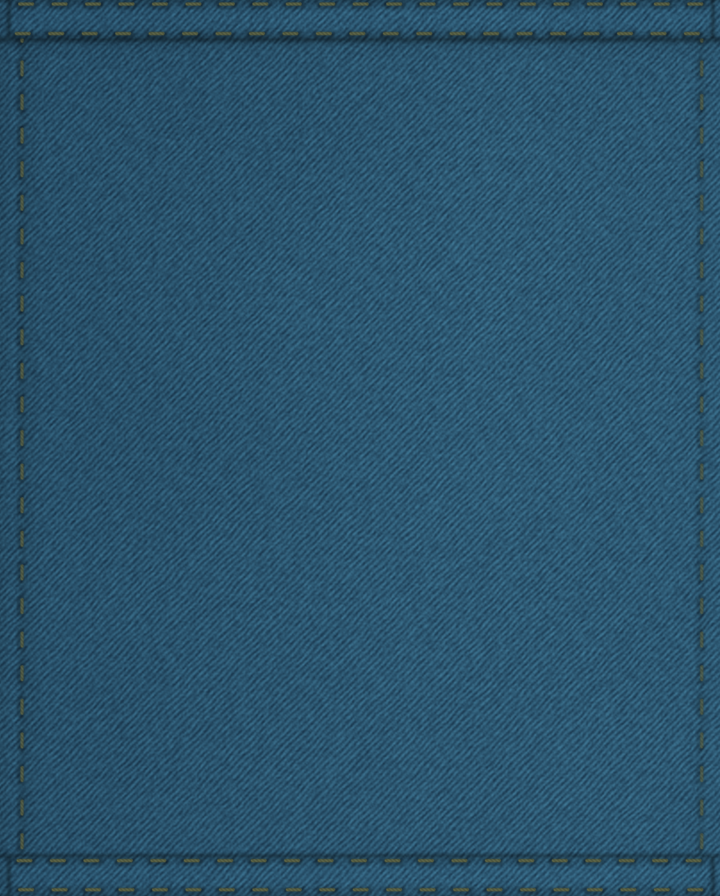
A WebGL 1 fragment shader for this texture:

```glsl
precision highp float;
// Blue denim panel with twill weave, hemmed bands and dashed seams.
uniform vec2 u_resolution;

const float ASPECT = 0.807;          // panel width, its height being 1
const vec3 DENIM_DARK = vec3(0.140, 0.285, 0.380);
const vec3 DENIM_LIGHT = vec3(0.184, 0.360, 0.464);
const vec3 THREAD = vec3(0.37, 0.38, 0.24);
const float TWILL_PERIOD = 0.0056;
const float TWILL_DEPTH = 0.155;
const float GRAIN_DEPTH = 0.17;
const float STITCH_PERIOD = 0.0375;
const float STITCH_HALF = 0.0070;    // half the straight part of a dash
const float STITCH_RADIUS = 0.0019;
const float HEM_TOP = 0.957;         // lower edge of the top band
const float HEM_BOTTOM = 0.044;      // upper edge of the bottom band
const float HEM_LEFT = 0.010;
const float HEM_RIGHT = 0.799;
const float SEAM_LEFT = 0.0247;
const float SEAM_RIGHT = 0.7865;

float hash(vec2 p) {
  vec3 q = fract(vec3(p.xyx) * 0.1031);
  q += dot(q, q.yzx + 33.33);
  return fract((q.x + q.y) * q.z);
}

float noise(vec2 p) {
  vec2 i = floor(p);
  vec2 f = fract(p);
  f = f * f * (3.0 - 2.0 * f);
  return mix(mix(hash(i), hash(i + vec2(1.0, 0.0)), f.x),
             mix(hash(i + vec2(0.0, 1.0)), hash(i + 1.0), f.x), f.y);
}

float bell(float x, float width) {
  return exp(-x * x / (width * width));
}

// Soft 0..1 window between two limits.
float span(float x, float low, float high, float soft) {
  return smoothstep(low - soft, low + soft, x)
       * (1.0 - smoothstep(high - soft, high + soft, x));
}

vec3 denim(vec2 p) {
  // Broad light: dim on the left, brighter toward the right.
  float light = 0.36 + 0.36 * smoothstep(0.0, 0.62, p.x);
  light += 0.14 * bell(length((p - vec2(0.52, 0.58)) * vec2(1.0, 0.7)), 0.30);
  light -= 0.10 * smoothstep(0.75, 1.0, p.y);
  light += 0.12 * (noise(p * vec2(9.0, 6.0)) - 0.5);
  vec3 col = mix(DENIM_DARK, DENIM_LIGHT, clamp(light, 0.0, 1.0));

  // Rising diagonal ribs, slightly wavering and broken by the yarns.
  float across = dot(p, vec2(0.707, -0.707));
  float along = dot(p, vec2(0.707, 0.707));
  float waver = noise(p * 60.0) - 0.5;
  float rib = sin(6.28318 * (across / TWILL_PERIOD + 0.40 * waver));
  float strength = 0.6 + 0.8 * noise(p * 170.0 + 17.0);
  float fleck = noise(vec2(across * 380.0, along * 240.0)) - 0.5;
  float fuzz = noise(p * 500.0) - 0.5;
  float weave = TWILL_DEPTH * rib * strength + GRAIN_DEPTH * (fleck + fuzz);
  return col * (1.0 + weave * vec3(1.1, 1.0, 0.85));
}

// One dashed seam: a pressed groove, a soft shadow and rounded threads.
vec3 sewSeam(vec3 col, float along, float across, float phase, float mask) {
  float px = 1.0 / u_resolution.y;
  float t = (fract(along / STITCH_PERIOD + phase) - 0.5) * STITCH_PERIOD;
  float stretch = max(abs(t) - STITCH_HALF, 0.0);
  float d = length(vec2(stretch, across)) - STITCH_RADIUS;
  float shade = length(vec2(stretch, across + 0.0020)) - STITCH_RADIUS;
  float hole = length(vec2(abs(t) - STITCH_HALF - 0.003, across));
  col *= 1.0 - mask * 0.10 * bell(across, 0.005);
  col *= 1.0 - mask * 0.20 * bell(max(shade, 0.0), 0.0025);
  col *= 1.0 - mask * 0.20 * bell(hole, 0.003);
  float twist = 0.5 + 0.5 * sin(6.28318 * (t + across) / 0.0045);
  vec3 thread = THREAD * (0.80 + 0.16 * twist + 0.16 * bell(across, 0.0015));
  float cover = 1.0 - smoothstep(-px, px, d);
  return mix(col, thread, cover * mask * 0.85);
}

void main() {
  vec2 p = gl_FragCoord.xy / u_resolution * vec2(ASPECT, 1.0);
  float px = 1.0 / u_resolution.y;
  vec3 col = denim(p);

  float inX = span(p.x, HEM_LEFT, HEM_RIGHT, px);
  float body = span(p.y, HEM_BOTTOM, HEM_TOP, px);
  float hem = 1.0 - body;

  // Folded sides and hem edges.
  col *= 1.0 - 0.08 * (1.0 - smoothstep(0.0, 0.018, p.x));
  col *= 1.0 - 0.05 * body * bell(p.x - 0.033, 0.010);
  col *= 1.0 + 0.03 * hem * inX;
  col *= 1.0 - 0.30 * bell(p.y - HEM_TOP + 0.001, 0.0040);
  col *= 1.0 - 0.08 * body * bell(p.y - HEM_TOP, 0.014);
  col *= 1.0 - 0.28 * bell(p.y - HEM_BOTTOM - 0.001, 0.0030);
  col *= 1.0 - 0.30 * hem * bell(p.x - HEM_LEFT, 0.0030);
  col *= 1.0 - 0.30 * hem * bell(p.x - HEM_RIGHT, 0.0030);
  col *= 1.0 - 0.20 * bell(p.y - 1.0, 0.003);
  col *= 1.0 - 0.15 * bell(p.y, 0.003);

  // Side seams, then a double row of stitches on each hem.
  col = sewSeam(col, p.y, p.x - SEAM_LEFT, 0.87, body * 0.85);
  col = sewSeam(col, p.y, p.x - SEAM_RIGHT, 0.87, body * 0.70);
  col = sewSeam(col, p.x, p.y - 0.9955, 0.72, inX);
  col = sewSeam(col, p.x, p.y - 0.9625, 0.82, inX);
  col = sewSeam(col, p.x, p.y - 0.0395, 0.77, inX);
  col = sewSeam(col, p.x, p.y - 0.0070, 0.72, inX);
  gl_FragColor = vec4(col, 1.0);
}
```
